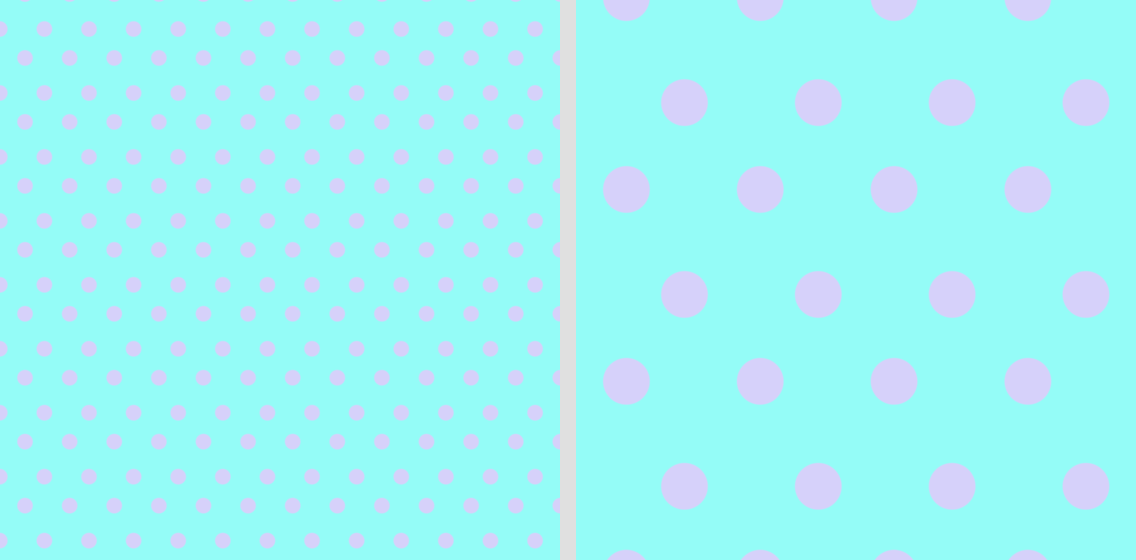
Left, the full canvas; right, a detail of the centre.
Give the GLSL for this pattern, as a Shadertoy shader.

```glsl
const vec3 BACKGROUND = vec3(0.58, 0.99, 0.97);
const vec3 DOT_COLOR = vec3(0.84, 0.82, 0.98);
const vec2 PERIOD = vec2(0.07966, 0.1142);     // spacing of one repeat
const vec2 UPPER_DOT = vec2(-0.0004, 0.9482);  // centre of one dot in the upper rows
const vec2 LOWER_DOT = vec2(0.0447, 0.8965);   // centre of one dot in the lower rows
const float DOT_RADIUS = 0.0139;

// Signed distance to the nearest dot of a lattice through the given centre
float dotLattice(vec2 p, vec2 center) {
    vec2 cell = (fract((p - center) / PERIOD + 0.5) - 0.5) * PERIOD;
    return length(cell) - DOT_RADIUS;
}

void mainImage(out vec4 fragColor, in vec2 fragCoord) {
    vec2 p = fragCoord / iResolution.y;
    float pixel = 1.0 / iResolution.y;

    // Two interleaved lattices form the staggered rows
    float dist = min(dotLattice(p, UPPER_DOT), dotLattice(p, LOWER_DOT));
    float coverage = 1.0 - smoothstep(-pixel, pixel, dist);

    fragColor = vec4(mix(BACKGROUND, DOT_COLOR, coverage), 1.0);
}
```
